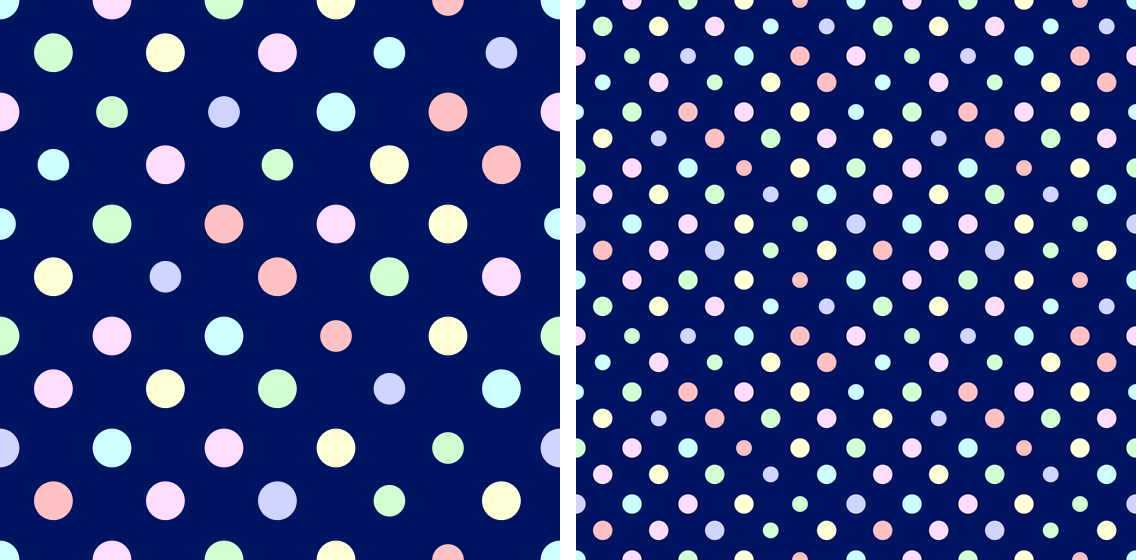
Left, the tile; right, the same tile 2 across and 2 down.
A Shadertoy shader for this pattern:

```glsl
#define REPEATS 5.0
#define LARGE_RADIUS 0.173
#define SMALL_RADIUS 0.141
#define SECOND_LATTICE vec2(0.477, 0.529)
#define SECOND_SMALL_CHANCE 0.25
#define SEED 3.0
#define NAVY vec3(0.0, 0.08, 0.38)

const vec3 PINK = vec3(1.0, 0.867, 1.0);
const vec3 PASTELS[5] = vec3[5](
    vec3(1.0, 1.0, 0.843),    // cream
    vec3(0.82, 1.0, 0.82),    // mint
    vec3(0.815, 0.835, 1.0),  // lavender
    vec3(0.8, 1.0, 1.0),      // aqua
    vec3(1.0, 0.757, 0.757)   // salmon
);

float hash(vec2 p) {
    return fract(sin(dot(p, vec2(127.1, 311.7))) * 43758.5453);
}

// Whole number from 0 to count - 1, fixed for each row
float pick(float row, float salt, float count) {
    return floor(count * hash(vec2(row, salt + SEED)));
}

// Shuffled place of a dot in its row; a prime row length visits each slot once
float shuffledSlot(float column, float row) {
    float start = pick(row, 1.0, REPEATS);
    float stride = 1.0 + pick(row, 2.0, REPEATS - 1.0);
    return mod(start + column * stride, REPEATS);
}

// One pink dot per row, the others each a different pastel
vec3 dotColor(float slot, float row) {
    if (slot < 0.5) return PINK;
    return PASTELS[int(mod(slot + pick(row, 3.0, 5.0), 5.0))];
}

// One or two small dots per row, never the pink one
float dotRadius(float slot, float row) {
    float smallSlot = 1.0 + pick(row, 4.0, 4.0);
    float nextSlot = mod(smallSlot, 4.0) + 1.0;
    bool hasSecond = hash(vec2(row, 5.0 + SEED)) < SECOND_SMALL_CHANCE;
    bool isSmall = slot == smallSlot || (hasSecond && slot == nextSlot);
    return isSmall ? SMALL_RADIUS : LARGE_RADIUS;
}

void mainImage(out vec4 fragColor, in vec2 fragCoord) {
    vec2 grid = REPEATS * fragCoord / iResolution.xy;
    float pixel = REPEATS / iResolution.y;
    vec3 color = NAVY;

    // Two interleaved square lattices of dots
    for (int lattice = 0; lattice < 2; lattice++) {
        vec2 p = grid - float(lattice) * SECOND_LATTICE;
        vec2 nearest = floor(p + 0.5);
        vec2 cell = mod(nearest, REPEATS);
        float row = cell.y + float(lattice) * REPEATS;
        float slot = shuffledSlot(cell.x, row);

        float edge = length(p - nearest) - dotRadius(slot, row);
        float coverage = clamp(0.5 - edge / pixel, 0.0, 1.0);
        color = mix(color, dotColor(slot, row), coverage);
    }

    fragColor = vec4(color, 1.0);
}
```
